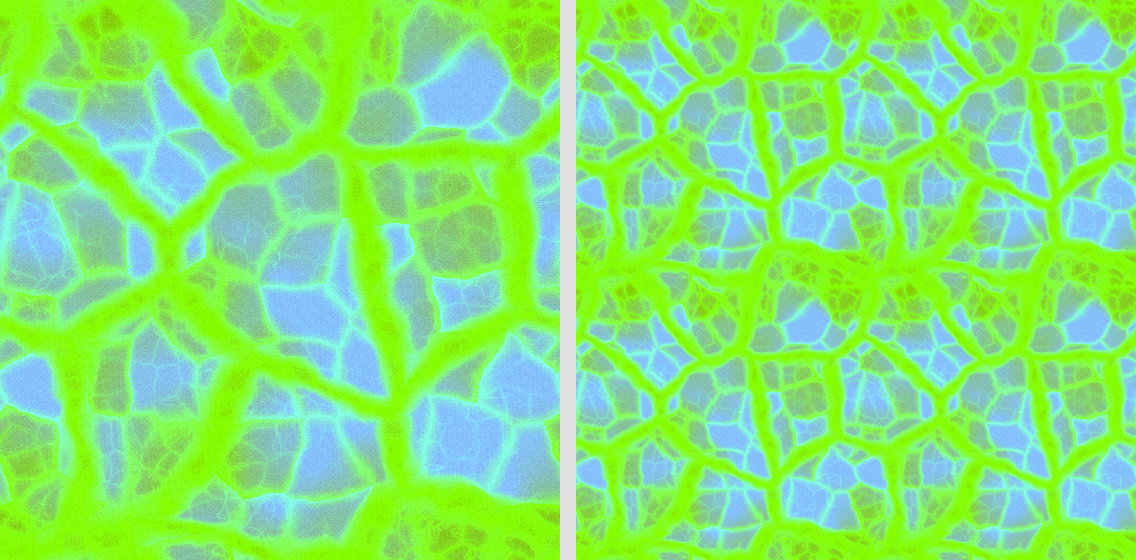
Left: one tile. Right: repeated 2 by 2.
This texture is drawn by a WebGL 2 fragment shader. Its source:

```glsl
#version 300 es
precision highp float;
// Tiling cracked stone ground: blue plates, green channels, bright veins and fine grain.

uniform vec2 u_resolution;
out vec4 fragColor;

float hash(vec2 p) {
    return fract(sin(dot(p, vec2(127.1, 311.7))) * 43758.5453);
}

vec2 hash2(vec2 p) {
    return vec2(hash(p), hash(p + 57.3));
}

// Value noise that wraps after `period` lattice cells.
float wrapNoise(vec2 uv, float period, float seed) {
    vec2 p = uv * period;
    vec2 i = floor(p);
    vec2 f = fract(p);
    vec2 w = f * f * f * (f * (f * 6.0 - 15.0) + 10.0);
    vec2 lo = mod(i, period) + seed;
    vec2 hi = mod(i + 1.0, period) + seed;
    return mix(mix(hash(lo), hash(vec2(hi.x, lo.y)), w.x),
               mix(hash(vec2(lo.x, hi.y)), hash(hi), w.x), w.y);
}

float fbm(vec2 uv, float period, float seed) {
    float sum = 0.0;
    float amplitude = 0.533;
    for (int octave = 0; octave < 4; octave++) {
        sum += amplitude * wrapNoise(uv, period, seed);
        amplitude *= 0.5;
        period *= 2.0;
        seed += 17.0;
    }
    return sum;
}

vec2 cellPoint(vec2 cell, float count, float seed) {
    return 0.1 + 0.8 * hash2(mod(cell, count) + seed);
}

// Wrapping Voronoi: x = distance to the nearest border, y = random value of the cell.
vec2 stoneCells(vec2 uv, float count, float seed) {
    vec2 p = uv * count;
    vec2 base = floor(p);
    vec2 f = p - base;
    vec2 nearCell = vec2(0.0);
    vec2 toNear = vec2(0.0);
    float best = 100.0;
    for (int y = -1; y <= 1; y++) {
        for (int x = -1; x <= 1; x++) {
            vec2 cell = vec2(x, y);
            vec2 d = cell + cellPoint(base + cell, count, seed) - f;
            if (dot(d, d) < best) {
                best = dot(d, d);
                nearCell = cell;
                toNear = d;
            }
        }
    }
    float border = 100.0;
    for (int y = -2; y <= 2; y++) {
        for (int x = -2; x <= 2; x++) {
            vec2 cell = nearCell + vec2(x, y);
            vec2 d = cell + cellPoint(base + cell, count, seed) - f;
            vec2 across = d - toNear;
            if (dot(across, across) > 1e-4) {
                border = min(border, dot(0.5 * (d + toNear), normalize(across)));
            }
        }
    }
    return vec2(border / count, hash(mod(base + nearCell, count) + seed + 91.0));
}

// Thin line along the middle level of a noise field.
float filament(vec2 uv, float period, float seed, float width) {
    return 1.0 - smoothstep(0.0, width, abs(fbm(uv, period, seed) - 0.5));
}

void main() {
    vec2 uv = gl_FragCoord.xy / u_resolution;

    // Ragged outlines
    vec2 ragged = vec2(fbm(uv, 6.0, 3.0), fbm(uv, 6.0, 131.0)) - 0.5;
    vec2 q = uv + 0.075 * ragged;
    vec2 plate = stoneCells(q, 3.0, 11.0);
    vec2 stone = stoneCells(q, 8.0, 37.0);
    vec2 pebble = stoneCells(q + 0.02 * ragged.yx, 18.0, 73.0);

    // Height: broad rises, cut by channels and gaps of varying width
    float rise = fbm(uv, 3.0, 205.0);
    float patches = fbm(uv, 5.0, 307.0);
    float level = clamp(0.8 + 2.3 * (rise - 0.5) + 0.7 * (stone.y - 0.5), 0.08, 1.0);
    float channel = 0.022 * smoothstep(0.3, 0.7, patches);
    float bank = smoothstep(channel * 0.4, channel + 0.028, plate.x);
    float gap = 0.012 * smoothstep(0.45, 0.75, fbm(uv, 7.0, 401.0));
    float shoulder = smoothstep(gap * 0.3, gap + 0.02, stone.x);
    float height = level * bank * mix(mix(0.45, 0.85, level), 1.0, shoulder);
    float low = 1.0 - smoothstep(0.15, 0.75, height);
    height += low * 0.16 * (pebble.y - 0.3) * smoothstep(0.0, 0.012, pebble.x);

    // Brightness: slopes, cracks and rubble
    float slope = 4.0 * bank * (1.0 - bank);
    float crack = exp(-stone.x / 0.004);
    float broken = smoothstep(0.4, 0.65, fbm(uv, 9.0, 503.0));
    float rubble = exp(-pebble.x / mix(0.0025, 0.007, low)) * mix(0.6 * broken, 1.0, low);
    float veins = filament(q, 9.0, 601.0, 0.016) * broken
                + filament(q, 20.0, 709.0, 0.03) * low;
    float glow = 0.755 + 0.17 * slope + 0.12 * (1.0 - bank) + 0.15 * (1.0 - shoulder)
               + 0.14 * crack + 0.2 * rubble + 0.11 * veins + 0.04 * low;

    // Fine grain on a fixed lattice
    vec2 speck = mod(floor(uv * 512.0), 512.0);
    float grain = hash(speck + 5.0) - 0.5;
    float blue = height + 0.07 * crack * level + 0.08 * grain;
    float green = min(glow, 1.0) + 0.09 * grain;
    fragColor = vec4(clamp(vec3(0.52 + 0.04 * grain, green, blue), 0.0, 1.0), 1.0);
}
```
